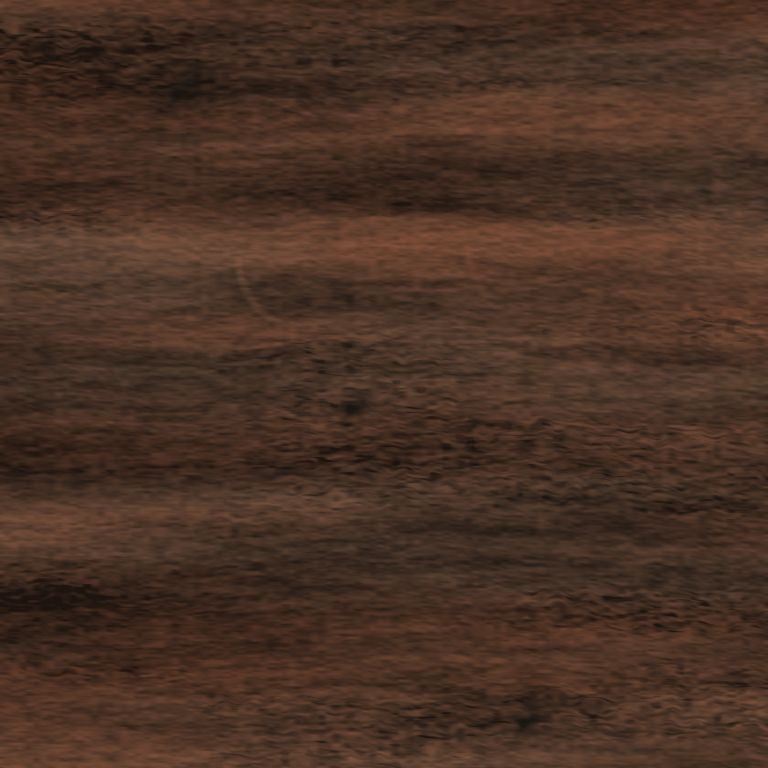
A Shadertoy shader for this texture:

```glsl
// Dark brown wood with horizontal grain, soft bands, fine pores and small knots.
#define GREY_BROWN vec3(0.290, 0.215, 0.168)
#define RED_BROWN vec3(0.312, 0.192, 0.136)
#define KNOT_COLOR vec3(0.085, 0.080, 0.070)
#define BAND_CONTRAST 0.13
#define CLOUD_CONTRAST 1.10
#define STREAK_CONTRAST 0.24
#define FIBRE_CONTRAST 0.40
#define GRAIN_CONTRAST 0.34
#define PORE_DEPTH 0.30
#define KNOT_COUNT 3

float hash(vec2 p) {
    vec3 q = fract(vec3(p.xyx) * 0.1031);
    q += dot(q, q.yzx + 33.33);
    return fract((q.x + q.y) * q.z);
}

float noise(vec2 p) {
    vec2 cell = floor(p), f = fract(p);
    f = f * f * (3.0 - 2.0 * f);
    return mix(mix(hash(cell), hash(cell + vec2(1, 0)), f.x),
               mix(hash(cell + vec2(0, 1)), hash(cell + vec2(1, 1)), f.x), f.y);
}

float fbm(vec2 p) {
    float sum = 0.0, amplitude = 0.53;
    for (int i = 0; i < 4; i++) {
        sum += amplitude * noise(p);
        p = p * 2.03 + 17.7;
        amplitude *= 0.5;
    }
    return sum;
}

// Broad light and dark bands across the board
float bands(float y) {
    float shift = 0.28 * exp(-pow((y - 0.64) / 0.12, 2.0));
    return cos(6.28318 * (4.0 * y - 0.27 - shift));
}

// Dark smudge with a slanted tail
float knot(vec2 d) {
    d += 0.012 * (vec2(noise(d * 70.0 + 40.0), noise(d * 70.0 + 90.0)) - 0.5);
    float core = exp(-dot(d * vec2(75, 90), d * vec2(75, 90)));
    vec2 t = d - vec2(0.015, 0.022);
    vec2 tail = vec2(t.x + t.y, t.y - t.x) * vec2(28, 75);
    float halo = exp(-dot(d * vec2(14, 38), d * vec2(14, 38)));
    return core + 0.35 * exp(-dot(tail, tail)) + 0.22 * halo;
}

// Thin curved mark, open to the upper right
float crescent(vec2 d) {
    float angle = atan(d.y, d.x);
    float ring = abs(length(d * vec2(1.0, 0.85)) - 0.08);
    return smoothstep(0.008, 0.001, ring) * smoothstep(0.9, 0.2, abs(angle + 2.55));
}

void mainImage(out vec4 fragColor, in vec2 fragCoord) {
    vec2 uv = fragCoord / iResolution.xy;

    // Gentle waves, with small ripples in figured patches
    float figure = smoothstep(0.48, 0.72, fbm(uv * vec2(2.2, 14.0) + 31.0));
    vec2 p = uv;
    p.y += 0.035 * (fbm(uv * vec2(2.0, 3.0) + 5.0) - 0.5);
    p.y += (0.001 + 0.005 * figure) * (noise(uv * vec2(55.0, 70.0)) - 0.5);

    // Grain from broad to fine, the finest slightly slanted
    vec2 slanted = p + vec2(0.0, 0.06 * p.x);
    float cloud = fbm(p * vec2(1.5, 13.0) + 8.0) - 0.5;
    float streak = noise(p * vec2(9.0, 100.0) + 3.0) - 0.5;
    float fibre = noise(p * vec2(48.0, 235.0) + 60.0) - 0.5;
    float grain = noise(slanted * vec2(105.0, 330.0) + 140.0) - 0.5;
    float roughness = 0.75 + 0.5 * figure;
    float tone = 1.04 + BAND_CONTRAST * bands(p.y) + CLOUD_CONTRAST * cloud
               + STREAK_CONTRAST * streak
               + (FIBRE_CONTRAST * fibre + GRAIN_CONTRAST * grain) * roughness;

    // Long dark veins and short thin pores
    float vein = smoothstep(0.66, 0.95, noise(p * vec2(2.0, 26.0) + 12.0));
    tone -= 0.20 * vein * (0.6 + 0.8 * noise(p * vec2(40.0, 130.0)));
    float pore = smoothstep(0.66, 0.92, noise(slanted * vec2(62.0, 290.0) + 77.0));
    tone -= PORE_DEPTH * pore * (0.35 + 0.55 * figure);

    // Faint curved marks in the pale band
    for (int i = 0; i < 3; i++) {
        vec2 center = vec2(0.39 + 0.30 * float(i), 0.67 + 0.01 * float(i));
        tone += 0.22 / (1.0 + 1.2 * float(i)) * crescent(p - center);
    }

    // Reddish and greyish zones
    float warmth = fbm(uv * vec2(1.6, 12.0) + 50.0) - 0.5;
    float greyBand = exp(-pow((uv.y - 0.67) / 0.06, 2.0));
    float red = 0.52 + 1.7 * warmth + 0.4 * (tone - 1.0) - 0.35 * greyBand;
    vec3 color = mix(GREY_BROWN, RED_BROWN, clamp(red, 0.0, 1.0));
    color *= clamp(tone, 0.38, 1.75);

    // Scattered knots
    for (int i = 0; i < KNOT_COUNT; i++) {
        vec2 center = fract(vec2(0.235, 0.875) + float(i) * vec2(0.225, 0.59));
        color = mix(color, KNOT_COLOR, min(0.85 * knot(uv - center), 0.9));
    }
    fragColor = vec4(color, 1.0);
}
```
